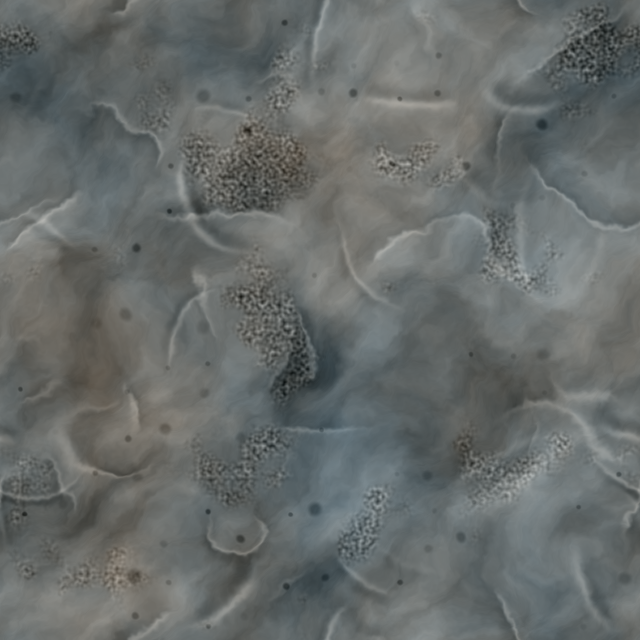
Reproduce this texture procedurally as a three.js fragment shader.

```glsl
// Weathered grey slate: warped cloudy mottling crossed by lit creases and short
// bent ridges, with gritty brown patches and small pits. Every layer is wrapped
// lattice noise or a wrapped cell scatter, so the square tiles on all sides.

#define BASE_TONE 0.418
#define CLOUD_CONTRAST 0.25
#define STREAK_CONTRAST 0.08
#define WARP_AMOUNT 0.07
#define CREASE_LIGHT 0.10
#define CREASE_SHADE 0.12
#define RIDGE_CELLS 5.0
#define RIDGE_WIDTH 0.026
#define PIT_CELLS 17.0
#define GRIT_SCALE 150.0
#define GRIT_CONTRAST 0.36
#define TINT_AMOUNT 0.10

varying vec2 vUv;

vec2 hash2(vec2 p) {
  vec3 h = fract(vec3(p.xyx) * vec3(0.1031, 0.1030, 0.0973));
  h += dot(h, h.yzx + 33.33);
  return fract((h.xx + h.yz) * h.zy);
}

vec2 cellHash(vec2 cell, float period, float seed) {
  return hash2(mod(cell, period) + seed * vec2(17.0, 29.0) + 3.0);
}

float corner(vec2 cell, vec2 offset, vec2 f, float period, float seed) {
  vec2 slope = cellHash(cell + offset, period, seed) * 2.0 - 1.0;
  return dot(slope, f - offset);
}

// Gradient noise that repeats once per unit of p; period is a whole number.
float noise(vec2 p, float period, float seed) {
  vec2 x = p * period;
  vec2 c = floor(x);
  vec2 f = x - c;
  vec2 u = f * f * f * (f * (f * 6.0 - 15.0) + 10.0);
  vec2 e = vec2(1.0, 0.0);
  return mix(mix(corner(c, e.yy, f, period, seed), corner(c, e.xy, f, period, seed), u.x),
             mix(corner(c, e.yx, f, period, seed), corner(c, e.xx, f, period, seed), u.x), u.y);
}

float fbm(vec2 p, float period, float seed) {
  float sum = 0.0;
  float gain = 1.0;
  for (int i = 0; i < 6; i++) {
    sum += gain * noise(p, period, seed + float(i));
    period *= 2.0;
    gain *= 0.55;
  }
  return sum;
}

// Broken contour lines: a thin lit edge with a soft shadow on its lower side.
float creases(vec2 p, float period, float seed) {
  vec2 e = vec2(0.002, 0.0);
  float n = noise(p, period, seed);
  vec2 slope = vec2(noise(p + e.xy, period, seed), noise(p + e.yx, period, seed)) - n;
  float d = n / max(length(slope) / e.x, 0.4 * period);
  float shown = smoothstep(0.0, 0.3, noise(p, period + 2.0, seed + 5.0));
  float light = exp(-pow((d - 0.003) / 0.005, 2.0));
  float shade = smoothstep(0.004, -0.006, d) * exp(min(d, 0.0) / 0.025);
  return shown * (CREASE_LIGHT * light - CREASE_SHADE * shade);
}

// Short bent ridges scattered one per cell, pale on one flank and dark on the other.
float ridges(vec2 p) {
  vec2 x = p * RIDGE_CELLS;
  float sum = 0.0;
  for (int j = -1; j <= 1; j++) {
    for (int i = -1; i <= 1; i++) {
      vec2 cell = floor(x) + vec2(float(i), float(j));
      vec2 shape = cellHash(cell, RIDGE_CELLS, 41.0);
      vec2 look = cellHash(cell, RIDGE_CELLS, 47.0);
      vec2 v = x - cell - cellHash(cell, RIDGE_CELLS, 43.0);
      float angle = shape.x * 6.2832;
      float along = dot(v, vec2(cos(angle), sin(angle)));
      float across = dot(v, vec2(-sin(angle), cos(angle))) + (shape.y - 0.5) * 2.0 * along * along;
      float taper = smoothstep(1.0, 0.3, abs(along) / mix(0.25, 0.65, look.x));
      float d = across / (RIDGE_WIDTH * mix(0.7, 1.5, shape.y));
      float relief = 0.16 * exp(-d * d) - 0.10 * exp(-pow((d + 2.2) / 1.8, 2.0));
      sum += look.y * taper * relief;
    }
  }
  return sum;
}

float pits(vec2 p) {
  vec2 x = p * PIT_CELLS;
  vec2 cell = floor(x);
  vec2 look = cellHash(cell, PIT_CELLS, 53.0);
  vec2 center = mix(vec2(0.3), vec2(0.7), cellHash(cell, PIT_CELLS, 59.0));
  float radius = mix(0.09, 0.26, look.x * look.x);
  return smoothstep(radius, radius * 0.3, distance(x - cell, center)) * smoothstep(0.68, 1.0, look.y);
}

void main() {
  // Uneven coordinates shared by the larger shapes
  vec2 p = vUv;
  vec2 warp = vec2(fbm(p, 4.0, 1.0), fbm(p, 4.0, 9.0));
  vec2 q = p + WARP_AMOUNT * warp;

  // Cloudy body and slanted brushy streaks
  float tone = BASE_TONE + CLOUD_CONTRAST * fbm(q, 4.0, 17.0);
  tone += STREAK_CONTRAST * fbm(vec2(q.x + q.y, 3.0 * (q.y - q.x)), 6.0, 25.0);

  // Relief and pits
  float relief = creases(q, 3.0, 61.0) + creases(q, 5.0, 71.0) + ridges(p + 0.4 * WARP_AMOUNT * warp);
  tone += relief - 0.17 * pits(p + 0.01 * warp);

  // Grit gathered in patches
  float patches = smoothstep(0.12, 0.36, noise(q, 6.0, 81.0) + 0.3 * noise(p, 24.0, 83.0));
  float speck = noise(p, GRIT_SCALE, 85.0);
  tone += patches * (GRIT_CONTRAST * speck - 0.025);

  // Cool green-grey stone drifting to warm brown-grey
  float warmth = TINT_AMOUNT * fbm(q, 3.0, 91.0) + 0.02 * patches + 0.1 * max(relief, 0.0);
  vec3 color = vec3(tone) + vec3(-0.008, 0.011, 0.007) + warmth * vec3(0.6, -0.05, -0.55);
  gl_FragColor = vec4(clamp(color, 0.0, 1.0), 1.0);
}
```
